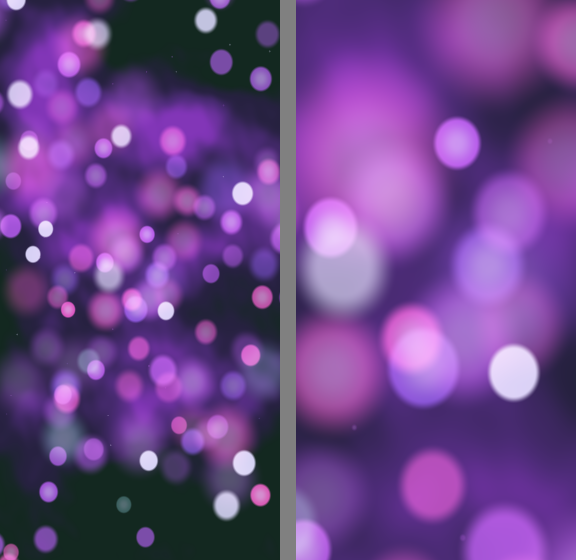
Left, the full canvas; right, a detail of the centre.
A WebGL 1 fragment shader for this background:

```glsl
precision highp float;
// Violet bokeh over a dark green night: a drifting haze is coloured by a ramp,
// then jittered cellular grids screen soft and crisp discs of light over it.
// Space is measured in canvas widths, with the origin at the lower left.
uniform vec2 u_resolution;

const vec3 NIGHT = vec3(0.075, 0.155, 0.125);
const vec3 INDIGO = vec3(0.15, 0.13, 0.25);
const vec3 PLUM = vec3(0.30, 0.17, 0.47);
const vec3 VIOLET = vec3(0.56, 0.22, 0.78);
const vec3 PINK = vec3(0.78, 0.22, 0.62);
const vec3 BLUE = vec3(0.40, 0.22, 0.80);
const vec3 PALE = vec3(0.74, 0.72, 0.86);
const vec3 TEAL = vec3(0.30, 0.46, 0.50);

vec3 hash3(vec2 p) {
  vec3 q = fract(p.xyx * vec3(0.1031, 0.1030, 0.0973));
  q += dot(q, q.yxz + 33.33);
  return fract((q.xxy + q.yzz) * q.zyx);
}

float blob(vec2 p, vec2 center, vec2 size) {
  vec2 d = (p - center) / size;
  return exp(-dot(d, d));
}

// Where the light gathers, 0 in the dark corners to 1 in the bright clouds.
float lightDensity(vec2 p) {
  float sum = blob(p, vec2(0.17, 1.80), vec2(0.24, 0.34));
  sum += 0.9 * blob(p, vec2(0.18, 1.33), vec2(0.20, 0.22));
  sum += blob(p, vec2(0.66, 1.54), vec2(0.28, 0.17));
  sum += blob(p, vec2(0.46, 1.08), vec2(0.30, 0.28));
  sum += blob(p, vec2(0.92, 1.18), vec2(0.23, 0.25));
  sum += 0.95 * blob(p, vec2(0.50, 0.57), vec2(0.31, 0.23));
  sum += 0.8 * blob(p, vec2(0.84, 0.60), vec2(0.18, 0.17));
  sum += 0.5 * blob(p, vec2(0.12, 0.45), vec2(0.18, 0.25));
  return clamp(sum, 0.0, 1.0);
}

// Layered sines, each octave turned and scaled from the previous one.
float ripple(vec2 p) {
  float sum = 0.0;
  float weight = 0.5;
  for (int i = 0; i < 4; i++) {
    sum += weight * sin(p.x + 1.3 * sin(p.y)) * cos(p.y - 0.7 * p.x);
    p = mat2(1.36, 1.04, -1.04, 1.36) * p + 2.7;
    weight *= 0.55;
  }
  return sum;
}

vec3 hazeColor(float light) {
  vec3 color = mix(NIGHT, INDIGO, smoothstep(0.10, 0.45, light));
  color = mix(color, PLUM, smoothstep(0.42, 0.80, light));
  return mix(color, VIOLET, 0.8 * smoothstep(0.72, 1.10, light));
}

vec3 discTint(float pick, float paleShare) {
  vec3 tint = mix(VIOLET, BLUE, step(0.58, pick));
  tint = mix(tint, PINK, step(0.70, pick));
  tint = mix(tint, TEAL, step(0.97 - paleShare, pick));
  return mix(tint, PALE, step(1.0 - paleShare, pick));
}

// Coverage of a slightly tall disc; softness is the blur as a share of radius.
float discMask(vec2 d, float radius, float softness) {
  float dist = length(d * vec2(1.06, 0.95)) / radius;
  return 1.0 - smoothstep(1.0 - softness, 1.0 + softness, dist);
}

vec3 screenLight(vec3 base, vec3 light) {
  return base + light * (1.0 - base);
}

// Radii are in cells; chance holds the odds in dark and in bright regions.
vec3 addDiscs(vec3 color, vec2 p, float cell, vec2 radii, float softness,
              float opacity, vec2 chance, float paleShare, float seed) {
  vec2 home = floor(p / cell);
  for (int y = -1; y <= 1; y++) {
    for (int x = -1; x <= 1; x++) {
      vec2 id = home + vec2(float(x), float(y));
      vec3 place = hash3(id + seed * 17.0);
      vec3 look = hash3(id + seed * 17.0 + 51.7);
      vec2 center = id + 0.15 + 0.7 * place.xy;
      float odds = mix(chance.x, chance.y, lightDensity(center * cell));
      float radius = mix(radii.x, radii.y, look.x);
      vec2 d = p / cell - center;
      float mask = discMask(d, radius, softness) * step(place.z, odds);
      float core = discMask(d, radius * 0.55, 0.8) * step(0.5, fract(look.z * 7.0));
      vec3 tint = mix(discTint(look.y, paleShare), PALE, 0.45 * core);
      float strength = max(mix(0.45, 1.0, look.z), step(1.0 - paleShare, look.y));
      color = screenLight(color, tint * mask * opacity * strength);
    }
  }
  return color;
}

void main() {
  vec2 p = gl_FragCoord.xy / u_resolution.x;

  // Haze
  float light = lightDensity(p) * 0.94 + 0.42 * ripple(p * 8.0);
  vec3 color = hazeColor(light);

  // Far, strongly blurred lights
  color = addDiscs(color, p, 0.18, vec2(0.36, 0.54), 0.52, 0.68, vec2(0.0, 0.70), 0.0, 1.0);
  color = addDiscs(color, p, 0.14, vec2(0.30, 0.44), 0.40, 0.80, vec2(0.04, 0.50), 0.06, 2.0);

  // Nearer lights with clearer rims
  color = addDiscs(color, p, 0.13, vec2(0.27, 0.38), 0.25, 1.0, vec2(0.14, 0.34), 0.08, 3.0);
  color = addDiscs(color, p, 0.14, vec2(0.19, 0.32), 0.14, 1.1, vec2(0.28, 0.30), 0.09, 4.0);

  // Fine dust
  color = addDiscs(color, p, 0.11, vec2(0.02, 0.03), 0.60, 0.30, vec2(0.18, 0.18), 0.30, 5.0);

  gl_FragColor = vec4(color, 1.0);
}
```
